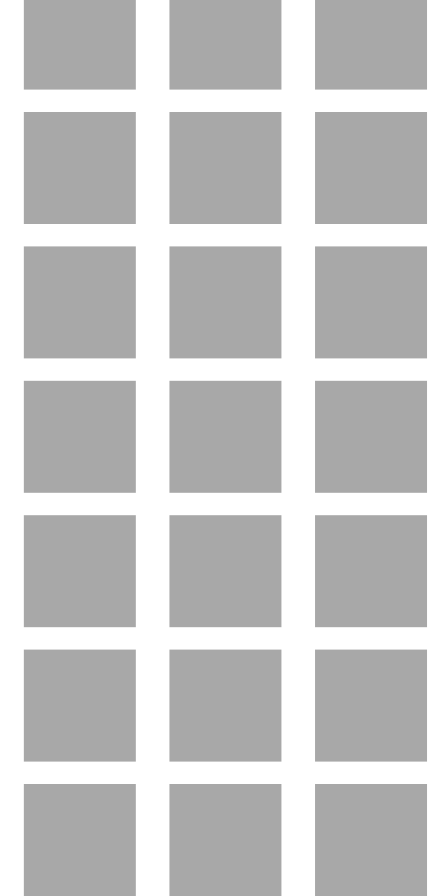
This pattern is drawn by a Shadertoy shader. Its source:

```glsl
// Grid of flat grey squares on white, with wider gaps across than down.
#define SQUARE_SIZE 0.125               // side, in canvas heights
#define PITCH vec2(0.1625, 0.15)        // spacing of squares, in canvas heights
#define GRID_ORIGIN vec2(0.0266, 0.0)   // lower left corner of the first square
#define SQUARE_COLOR vec3(0.66)
#define GAP_COLOR vec3(1.0)

// Antialiased coverage of the nearest repeated square
float squareCoverage(vec2 point, float pixel) {
    vec2 fromCenter = point - GRID_ORIGIN - 0.5 * SQUARE_SIZE;
    vec2 local = fromCenter - PITCH * floor(fromCenter / PITCH + 0.5);
    vec2 edgeDistance = abs(local) - 0.5 * SQUARE_SIZE;
    vec2 coverage = clamp(0.5 - edgeDistance / pixel, 0.0, 1.0);
    return coverage.x * coverage.y;
}

void mainImage(out vec4 fragColor, in vec2 fragCoord) {
    float pixel = 1.0 / iResolution.y;
    float square = squareCoverage(fragCoord * pixel, pixel);
    fragColor = vec4(mix(GAP_COLOR, SQUARE_COLOR, square), 1.0);
}
```
